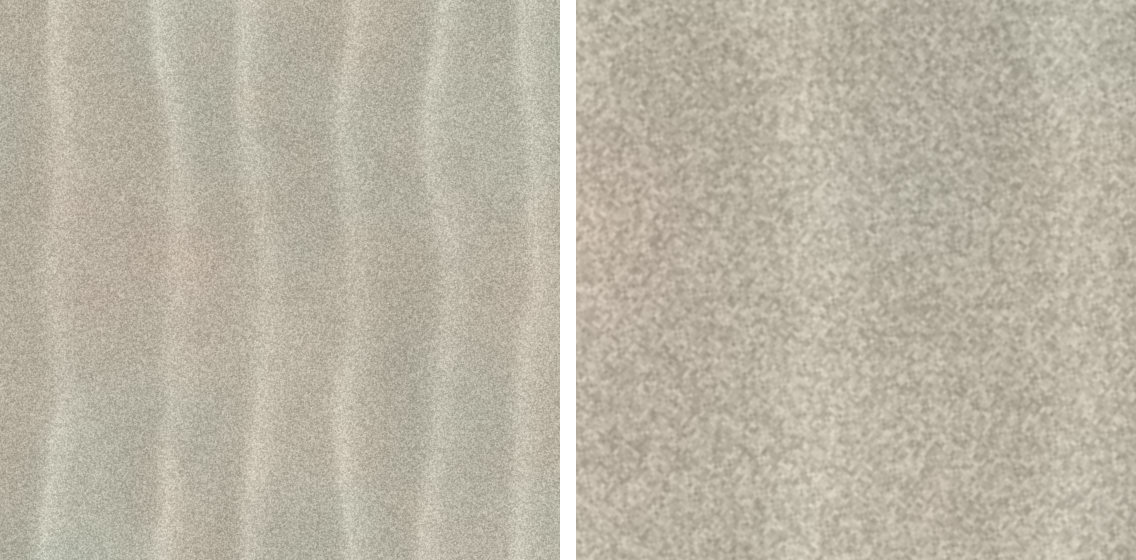
Left, the full canvas; right, a detail of the centre.
Give the GLSL for this texture, as a Shadertoy shader.

```glsl
// Pale sand with soft wavering vertical ripples, faint tints and fine grain.
#define RIPPLES 6.0
#define RIPPLE_HEIGHT 0.092
#define RIPPLE_JITTER 0.045
#define WAVER 0.055
#define KINK 0.022
#define LEE_WIDTH 0.015
#define TAIL_WIDTH 0.045
#define MOTTLE 0.035
#define TINT 0.035
#define GRAIN 0.125
#define GRAIN_SCALE 340.0
#define SAND vec3(0.700, 0.679, 0.619)

float hash(vec2 cell) {
    uvec2 q = uvec2(ivec2(cell)) * uvec2(1597334673u, 3812015801u);
    uint n = (q.x ^ q.y) * 1597334673u;
    n = (n ^ (n >> 15)) * 2246822519u;
    n ^= n >> 13;
    return float(n >> 8) / 16777216.0;
}

// Smooth value noise, centred on zero
float noise(vec2 p) {
    vec2 cell = floor(p), f = fract(p);
    f = f * f * (3.0 - 2.0 * f);
    float low = mix(hash(cell), hash(cell + vec2(1, 0)), f.x);
    float high = mix(hash(cell + vec2(0, 1)), hash(cell + vec2(1, 1)), f.x);
    return mix(low, high, f.y) - 0.5;
}

// Horizontal centre of one crest at height y
float crestPath(float id, float y) {
    float x = (id + 0.65) / RIPPLES + RIPPLE_JITTER * (hash(vec2(id, 71)) - 0.5);
    x -= 0.014 * cos(6.28318 * y);
    x += WAVER * noise(vec2(id * 7.0 + 0.5, y * 4.0 + 3.0));
    return x + KINK * noise(vec2(id * 5.0 + 0.5, y * 10.0 + 40.0));
}

// Steep on the left, long soft tail on the right
float crestProfile(float d, float softness) {
    float lee = d / (LEE_WIDTH * softness);
    float tail = max(d, 0.0) / TAIL_WIDTH;
    float slope = mix(exp(-2.2 * tail * tail), exp(-tail), 0.5);
    return d < 0.0 ? exp(-lee * lee) : slope;
}

float ripples(vec2 uv) {
    float sum = 0.0;
    for (float id = -1.0; id <= RIPPLES; id++) {
        float fade = 0.5 + 0.5 * cos(6.28318 * uv.y);
        fade = clamp(fade + 0.8 * noise(vec2(id * 3.0 + 0.5, uv.y * 5.0 + 90.0)), 0.0, 1.0);
        float d = uv.x - crestPath(id, uv.y);
        sum += mix(0.6, 1.0, fade) * crestProfile(d, mix(1.6, 1.0, fade));
    }
    return sum;
}

// Two tilted layers of fine speckle
float grain(vec2 uv) {
    vec2 p = mat2(0.8, 0.6, -0.6, 0.8) * uv * GRAIN_SCALE;
    vec2 q = mat2(0.6, -0.8, 0.8, 0.6) * uv * GRAIN_SCALE * 1.5;
    return noise(p + 900.0) + noise(q + 1700.0);
}

void mainImage(out vec4 fragColor, in vec2 fragCoord) {
    vec2 uv = fragCoord / iResolution.xy;

    // Ripple relief and broad uneven shading
    float light = RIPPLE_HEIGHT * ripples(uv);
    light += MOTTLE * (noise(uv * vec2(7.0, 5.0) + 20.0) + 0.5 * noise(uv * 17.0 + 60.0));

    // Patches leaning to pink or to grey-green, pinker at mid height
    float warmth = noise(uv * vec2(6.0, 4.0) + 130.0) + 0.6 * noise(uv * 11.0 + 160.0);
    warmth -= 0.25 * cos(6.28318 * uv.y);
    vec3 tint = TINT * warmth * vec3(0.6, -0.3, -0.25);

    vec3 color = SAND + light + tint + GRAIN * grain(uv);
    fragColor = vec4(color, 1.0);
}
```
